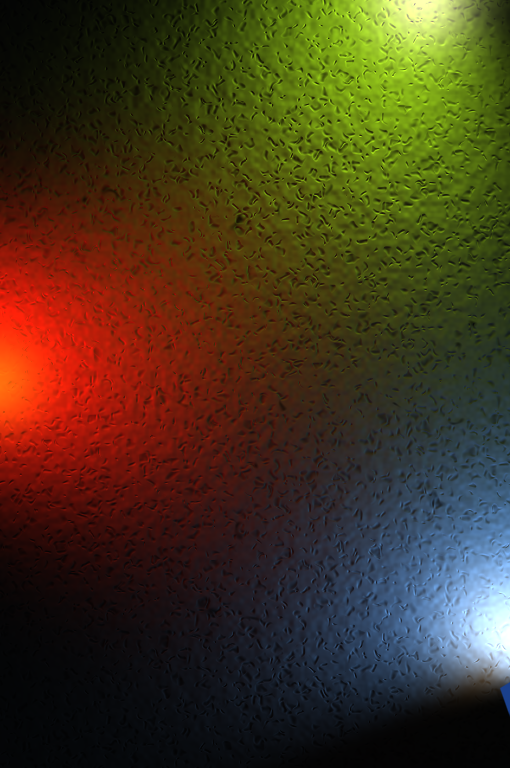
A Shadertoy shader for this texture:

```glsl
// Draws a dark pitted plaster wall raked by green, red and blue lamps from its edges.

const float GRAIN = 92.0; // plaster cells per canvas height

float hash(vec2 c) {
    vec3 v = fract(vec3(c.xyx) * 0.1031);
    v += dot(v, v.yzx + 33.33);
    return fract((v.x + v.y) * v.z);
}

float valueNoise(vec2 q) {
    vec2 c = floor(q), f = fract(q);
    f = f * f * (3.0 - 2.0 * f);
    float low = mix(hash(c), hash(c + vec2(1, 0)), f.x);
    float high = mix(hash(c + vec2(0, 1)), hash(c + vec2(1, 1)), f.x);
    return mix(low, high, f.y);
}

// Bends the cell grid so that dimples become irregular
vec2 warp(vec2 q) {
    return q + 1.1 * vec2(valueNoise(q * 1.3), valueNoise(q * 1.3 + 37.0));
}

// Depth of dimples scattered one per cell, 0 on the flat and 1 inside
float pits(vec2 q, float density) {
    vec2 cell = floor(q);
    float depth = 0.0;
    for (int j = -1; j <= 1; j++)
    for (int i = -1; i <= 1; i++) {
        vec2 c = cell + vec2(i, j);
        vec2 centre = c + 0.1 + 0.8 * vec2(hash(c + 7.3), hash(c + 41.7));
        float radius = mix(0.25, 0.6, hash(c + 19.1));
        float pit = 1.0 - smoothstep(0.0, radius, length(q - centre));
        depth = max(depth, pit * step(hash(c + 63.9), density));
    }
    return depth;
}

float plasterHeight(vec2 q) {
    float lumps = valueNoise(q * 0.7) * 0.45 + valueNoise(q * 1.5 + 11.0) * 0.4;
    return lumps - 0.4 * pits(warp(q), 0.65);
}

vec2 plasterSlope(vec2 q) {
    const float e = 0.15;
    float h = plasterHeight(q);
    return vec2(plasterHeight(q + vec2(e, 0)) - h, plasterHeight(q + vec2(0, e)) - h) / e;
}

// Fading beam; each side has its own (start width, widening), left of dir first
float beam(vec2 d, vec2 dir, float reach, float far, vec2 leftSide, vec2 rightSide) {
    dir = normalize(dir);
    float along = max(dot(d, dir), 0.0);
    float across = dot(d, vec2(-dir.y, dir.x));
    vec2 side = across > 0.0 ? leftSide : rightSide;
    float spread = across / (side.x + side.y * along);
    float fade = along / far;
    return exp(-along / reach - fade * fade - spread * spread);
}

// Grazing light on the relief, stronger away from the lamp
float relief(vec2 d, vec2 slope, float strength) {
    float graze = strength * mix(0.3, 1.0, smoothstep(0.03, 0.35, length(d)));
    return clamp(1.0 + graze * dot(slope, normalize(d)), 0.3, 2.0);
}

float core(vec2 d, float radius) {
    return exp(-dot(d, d) / (radius * radius));
}

void mainImage(out vec4 fragColor, in vec2 fragCoord) {
    vec2 p = fragCoord / iResolution.y;
    float pixel = 1.0 / iResolution.y;
    vec2 q = p * GRAIN;
    vec2 slope = plasterSlope(q);

    // Offsets from the three lamps
    vec2 fromGreen = p - vec2(0.550, 1.005);
    vec2 fromRed = p - vec2(-0.005, 0.520);
    vec2 fromBlue = p - vec2(0.668, 0.170);

    float green = beam(fromGreen, vec2(-0.25, -0.97), 0.58, 0.45, vec2(0.08, 0.6), vec2(0.19, 0.42));
    float red = 1.3 * beam(fromRed, vec2(1.0, -0.1), 0.31, 0.44, vec2(0.165, 0.3), vec2(0.135, 0.3));
    float blue = 1.5 * beam(fromBlue, vec2(-0.8, 0.6), 0.21, 0.38, vec2(0.05, 0.9), vec2(0.2, 0.4));

    // Slanted shadow under the blue lamp
    float shadowLine = dot(p - vec2(0.661, 0.112), vec2(-0.335, 0.942));
    float open = smoothstep(-0.028, 0.02, shadowLine);
    blue *= open;

    green *= relief(fromGreen, slope, 0.42);
    red *= relief(fromRed, slope, 0.42);
    blue *= relief(fromBlue, slope, 0.42);

    vec3 color = vec3(0.010, 0.012, 0.014);
    color += green * vec3(0.69, 0.95, 0.09);
    color += red * vec3(0.94, 0.07, 0.02);
    color += blue * vec3(0.36, 0.60, 0.90);

    // Dimples and rare deeper chips hold shadow where no lamp is close
    float glare = clamp(max(green, max(red, blue)), 0.0, 1.0);
    float shade = 0.4 * pits(warp(q), 0.65) + 0.6 * pits(warp(q * 0.6 + 5.0), 0.015);
    color *= 1.0 - min(shade, 0.85) * (1.0 - 0.75 * glare);
    color *= 0.92 + 0.12 * valueNoise(q * 2.3);

    // Hot spots beside the lamps
    color += core(fromGreen, 0.065) * vec3(0.35, 0.15, 0.6);
    color += core(fromRed + vec2(0.0, 0.018), 0.055) * vec3(0.1, 0.32, 0.02);
    color += core(fromBlue, 0.085) * open * vec3(0.45, 0.3, 0.12);

    // Sliver of the blue lamp housing at the right edge
    vec2 s = p - vec2(0.651, 0.104);
    float sliver = smoothstep(-pixel, pixel, s.x + 0.35 * s.y)
                 * smoothstep(-pixel, pixel, 0.6 * s.x - s.y);
    sliver *= smoothstep(0.060, 0.075, p.y);
    color = mix(color, vec3(0.10, 0.25, 0.55), sliver);

    fragColor = vec4(clamp(color, 0.0, 1.0), 1.0);
}
```
